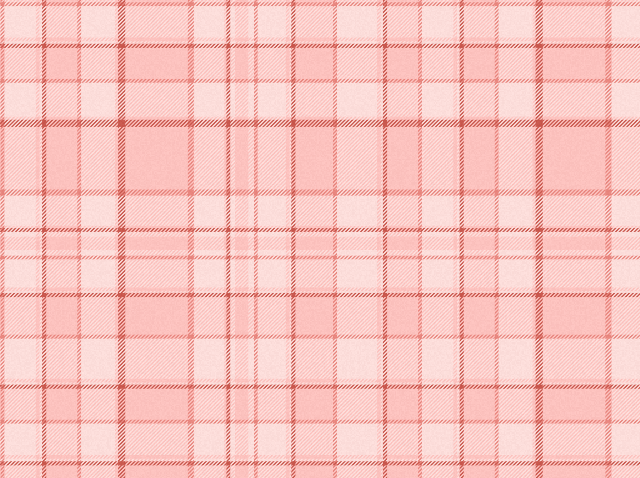
A Shadertoy shader for this pattern:

```glsl
// Pink tartan cloth: one asymmetric sett used for warp and weft, joined by a diagonal twill.
#define SPAN 768.0                    // yarn units across the canvas
#define SETT 501.0                    // length of one stripe repeat
#define ORIGIN vec2(20.0, 22.0)       // sett start from the upper left
#define TWILL 4.5                     // spacing of the diagonal ribs
#define GRAIN 0.035                   // strength of the fibre speckle
#define GRAIN_SIZE 1.5                // size of one speckle
#define PALE vec3(0.988, 0.867, 0.855)
#define PINK vec3(0.988, 0.760, 0.745)
#define ROSE vec3(0.910, 0.525, 0.495)
#define BRICK vec3(0.790, 0.345, 0.305)

// Broad and narrow pink bands: start, end
const vec2 BANDS[9] = vec2[9](
    vec2(23.0, 27.5), vec2(33.0, 75.0), vec2(118.0, 213.0),
    vec2(249.0, 253.0), vec2(262.0, 278.0), vec2(323.0, 327.5),
    vec2(332.0, 382.0), vec2(432.5, 437.0), vec2(442.0, 484.0));

// Accent lines: centre, half width, tone (0 rose, 1 brick)
const vec3 LINES[10] = vec3[10](
    vec3(33.0, 2.5, 1.0), vec3(75.0, 2.3, 0.0), vec3(126.0, 4.3, 1.0),
    vec3(209.0, 3.6, 0.0), vec3(254.0, 2.3, 1.0), vec3(287.0, 2.2, 0.0),
    vec3(332.0, 2.5, 1.0), vec3(382.0, 2.4, 0.0), vec3(442.0, 2.5, 1.0),
    vec3(484.0, 2.3, 0.0));

float hash(vec2 p) {
    vec3 q = fract(p.xyx * 0.1031);
    q += dot(q, q.yzx + 33.33);
    return fract((q.x + q.y) * q.z);
}

// Share of a pixel that lies between two edges
float coverage(float t, float start, float end, float pixel) {
    return clamp(min(t - start, end - t) / pixel + 0.5, 0.0, 1.0);
}

// Yarn colour at a position along the sett
vec3 yarnColor(float position, float pixel) {
    float t = mod(position, SETT);
    vec3 color = PALE;
    for (int i = 0; i < 9; i++)
        color = mix(color, PINK, coverage(t, BANDS[i].x, BANDS[i].y, pixel));
    for (int i = 0; i < 10; i++) {
        vec3 line = LINES[i];
        float cover = coverage(t, line.x - line.y, line.x + line.y, pixel);
        color = mix(color, mix(ROSE, BRICK, line.z), cover);
    }
    return color;
}

void mainImage(out vec4 fragColor, in vec2 fragCoord) {
    float pixel = SPAN / iResolution.x;
    vec2 p = vec2(fragCoord.x, iResolution.y - fragCoord.y) * pixel;
    vec2 sett = p - ORIGIN;

    // Rising diagonal ribs choose which yarn lies on top
    float rib = abs(fract((p.x + p.y) / TWILL) - 0.5) - 0.25;
    float weftOnTop = clamp(0.5 + rib * TWILL / pixel, 0.0, 1.0);
    vec3 color = mix(yarnColor(sett.x, pixel), yarnColor(sett.y, pixel), weftOnTop);

    // Fine fibre speckle
    float speckle = hash(floor(p / GRAIN_SIZE)) - 0.5;
    color += speckle * GRAIN * vec3(0.6, 1.0, 1.0);

    fragColor = vec4(clamp(color, 0.0, 1.0), 1.0);
}
```
